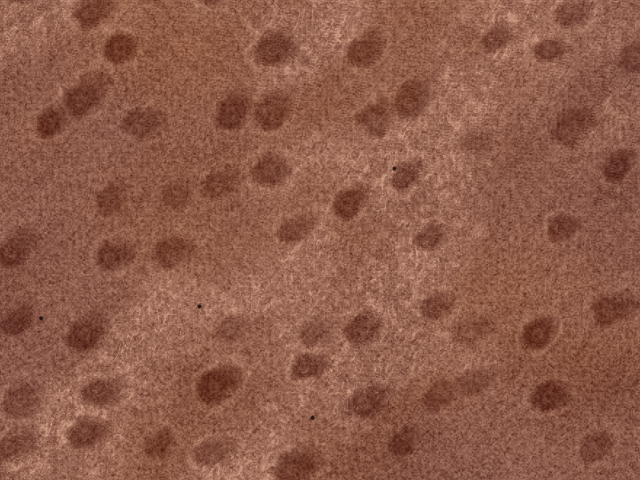
Give the GLSL for this texture, as a Shadertoy shader.

```glsl
// Weathered reddish-brown hide with dark oval pores leaning up to the right.
// Jittered cells place the pores; layered value noise adds pale wrinkled
// patches, faint vertical seams and a fine speckled grain.

const vec3 DARK_BROWN = vec3(0.375, 0.180, 0.130);
const vec3 PALE_TAN   = vec3(0.700, 0.505, 0.420);
const vec3 WARM_SHIFT = vec3(0.018, 0.002, -0.030);
const float PORE_CELL = 0.135;
const float LEAN = 0.55;

float hash(vec2 p) {
    return fract(sin(dot(p, vec2(127.1, 311.7))) * 43758.5453);
}

vec2 hash2(vec2 p) {
    return vec2(hash(p), hash(p + 37.3));
}

float noise(vec2 p) {
    vec2 i = floor(p), f = fract(p);
    f = f * f * (3.0 - 2.0 * f);
    float low  = mix(hash(i), hash(i + vec2(1, 0)), f.x);
    float high = mix(hash(i + vec2(0, 1)), hash(i + vec2(1, 1)), f.x);
    return mix(low, high, f.y);
}

float fbm(vec2 p) {
    float sum = 0.0, amp = 0.5;
    for (int i = 0; i < 4; i++) {
        sum += amp * noise(p);
        p = p * 2.03 + 17.1;
        amp *= 0.5;
    }
    return sum / 0.9375;
}

vec2 rotate(vec2 p, float a) {
    float c = cos(a), s = sin(a);
    return vec2(c * p.x + s * p.y, c * p.y - s * p.x);
}

// x: darkness of the pores, y: pale rims, z: small light ring at the centre
vec3 pores(vec2 p) {
    vec2 home = floor(p / PORE_CELL);
    vec2 warp = vec2(noise(p * 38.0), noise(p * 38.0 + 9.7)) - 0.5;
    vec3 result = vec3(0.0);
    for (int y = -1; y <= 1; y++)
    for (int x = -1; x <= 1; x++) {
        vec2 id = home + vec2(x, y);
        if (hash(id + 5.9) > 0.76) continue;
        vec2 center = (id + 0.5 + 0.72 * (hash2(id) - 0.5)) * PORE_CELL;
        vec2 offset = p - center;
        float angle = LEAN + 0.7 * (hash(id + 2.4) - 0.5);
        vec2 q = rotate(offset + warp * 0.014, angle);
        float tail = smoothstep(-0.02, 0.03, q.x);
        float size = mix(0.031, 0.041, hash(id + 8.2));
        float stretch = mix(1.1, mix(1.2, 1.9, hash(id + 4.6)), tail);
        float r = length(q / vec2(size * stretch, size * 0.92));
        float strength = mix(0.55, 1.0, sqrt(hash(id + 6.1)));
        float body = 1.0 - smoothstep(mix(0.62, 0.3, tail), mix(1.12, 1.3, tail), r);
        float rim = exp(-pow((r - 1.22) / 0.17, 2.0)) * hash(id + 3.3);
        float ring = exp(-pow((length(offset + warp * 0.006) - 0.009) / 0.0032, 2.0));
        result = max(result, vec3(body * strength, rim, ring * strength));
    }
    return result;
}

// Thin bright creases, strongest where the patch mask is high
float wrinkles(vec2 p, float patchMask) {
    vec2 q = rotate(p, 1.15) + 0.03 * vec2(noise(p * 22.0), noise(p * 22.0 + 4.0));
    float ridge = 1.0 - abs(2.0 * noise(q * vec2(42.0, 125.0)) - 1.0);
    return pow(ridge, 3.0) * patchMask * smoothstep(0.3, 0.7, noise(p * 60.0));
}

// Narrow vertical seams that wander slightly
float seams(vec2 p) {
    float x = p.x + 0.025 * noise(vec2(p.x * 3.0, p.y * 4.0));
    float d = abs(fract(x / 0.23) - 0.5) * 0.23;
    return exp(-pow(d / 0.005, 2.0)) * smoothstep(0.35, 0.7, noise(p * 4.0 + 21.0));
}

// Rare tiny black flecks
float flecks(vec2 p, float cell) {
    vec2 id = floor(p / cell);
    vec2 center = (id + 0.2 + 0.6 * hash2(id + 71.0)) * cell;
    float dotMask = 1.0 - smoothstep(0.002, 0.006, length(p - center));
    return dotMask * step(hash(id + 13.0), 0.22);
}

float grain(vec2 p) {
    float fine = noise(p * 330.0) - 0.5;
    float coarse = noise(rotate(p, 0.4) * 160.0 + 3.0) - 0.5;
    float speck = smoothstep(0.68, 0.92, noise(rotate(p, 0.9) * 250.0 + 40.0));
    return 0.50 * fine + 0.30 * coarse - 0.24 * speck;
}

void mainImage(out vec4 fragColor, in vec2 fragCoord) {
    vec2 p = fragCoord / iResolution.y;
    vec3 pore = pores(p);

    // Broad tone, with pale worn patches stretched along the lean
    vec2 slanted = rotate(p, LEAN + 0.25) * vec2(2.6, 5.2);
    float worn = smoothstep(0.48, 0.76, fbm(slanted + 7.0));
    float tone = 0.52 + 0.34 * (fbm(p * 5.0 + 31.0) - 0.5) + 0.17 * worn;
    float crease = wrinkles(p, worn + 0.35 * pore.y);
    float sparkle = smoothstep(0.66, 0.95, noise(p * 290.0 + 60.0)) * worn;

    // Pores, rims and surface detail
    tone += 0.13 * pore.y + 0.42 * crease * (1.0 - pore.x) + 0.32 * sparkle;
    tone -= 0.47 * pore.x + 0.10 * seams(p);
    tone += 0.16 * pore.z + grain(p) * mix(1.0, 0.72, pore.x);
    tone = clamp(tone, -0.25, 1.3);

    vec3 color = mix(DARK_BROWN, PALE_TAN, tone);
    color += WARM_SHIFT * (2.0 * fbm(p * 3.0 + 50.0) - 0.8) * (1.0 - worn);
    color *= 1.0 - 0.75 * flecks(p, 0.24);
    fragColor = vec4(color, 1.0);
}
```
